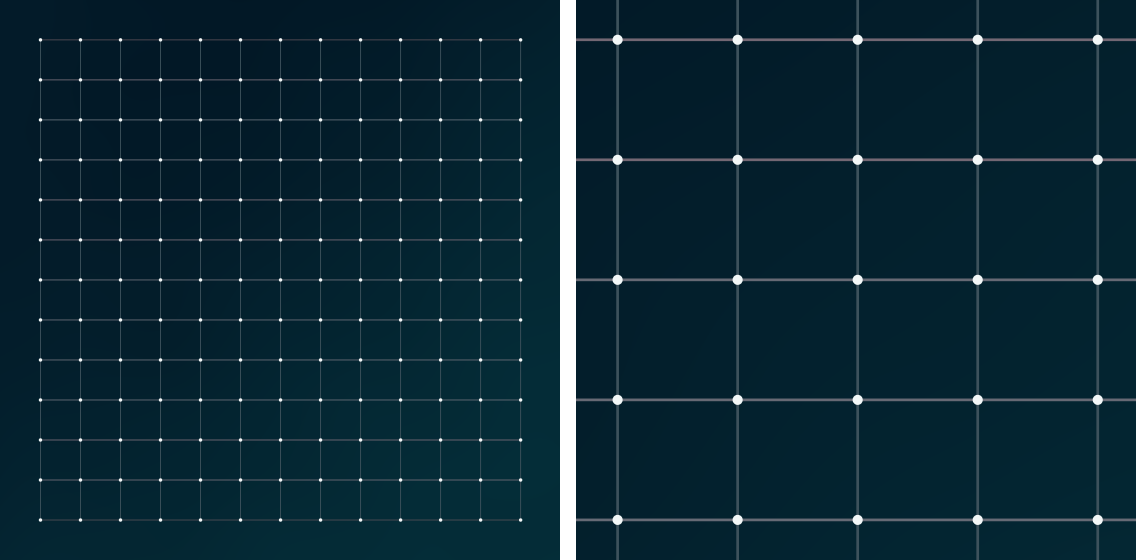
Left, the full canvas; right, a detail of the centre.
Reproduce this pattern procedurally as a Shadertoy shader.

```glsl
// Thin square lattice with a bright dot at every crossing, on a dark teal gradient.

const float CELLS = 12.0;
const float PITCH = 0.07145;
const vec2 GRID_ORIGIN = vec2(0.0723, 0.0714);
const float LINE_HALF_WIDTH = 0.0008;
const float DOT_RADIUS = 0.0030;

float hash(float n) {
    return fract(sin(n * 12.9898) * 43758.55);
}

vec2 gradientAt(vec2 cell) {
    float angle = 6.28318 * hash(dot(cell, vec2(1.0, 57.0)));
    return vec2(cos(angle), sin(angle));
}

float gradientNoise(vec2 p) {
    vec2 i = floor(p), f = fract(p);
    vec2 u = f * f * f * (f * (f * 6.0 - 15.0) + 10.0);
    vec2 e = vec2(0.0, 1.0);
    float low = mix(dot(gradientAt(i), f),
                    dot(gradientAt(i + e.yx), f - e.yx), u.x);
    float high = mix(dot(gradientAt(i + e.xy), f - e.xy),
                     dot(gradientAt(i + e.yy), f - e.yy), u.x);
    return mix(low, high, u.y);
}

// Share of a pixel covered by a strip centred at distance d = 0.
float stripCoverage(float d, float halfWidth, float pixel) {
    float right = min(d + 0.5 * pixel, halfWidth);
    float left = max(d - 0.5 * pixel, -halfWidth);
    return clamp((right - left) / pixel, 0.0, 1.0);
}

float discCoverage(float d, float radius, float pixel) {
    return clamp(0.5 + (radius - d) / pixel, 0.0, 1.0);
}

// Night blue, lifting to teal in the lower right and faintly at the left edge.
vec3 background(vec2 uv) {
    vec3 color = vec3(0.008, 0.092, 0.147);
    float corner = smoothstep(0.35, 1.95, uv.x + 1.1 * (1.0 - uv.y));
    color = mix(color, vec3(0.016, 0.175, 0.218), corner);
    float edge = 1.0 - smoothstep(0.0, 0.35, uv.x);
    color += vec3(0.003, 0.014, 0.014) * edge;
    return color + vec3(0.001, 0.006, 0.007) * gradientNoise(uv * 5.0);
}

// Each row leans from grey towards rose by its own amount.
vec3 rowColor(float row) {
    vec3 grey = vec3(0.37, 0.42, 0.46);
    vec3 rose = vec3(0.47, 0.40, 0.45);
    float outer = step(abs(row - 0.5 * CELLS), 0.5 * CELLS - 0.5);
    return mix(grey, rose, hash(row + 3.0)) * mix(0.72, 1.0, outer);
}

void mainImage(out vec4 fragColor, in vec2 fragCoord) {
    vec2 uv = fragCoord / iResolution.xy;
    float pixel = 1.0 / min(iResolution.x, iResolution.y);

    // Nearest crossing, held inside the lattice.
    vec2 p = (uv - GRID_ORIGIN) / PITCH;
    vec2 node = clamp(floor(p + 0.5), 0.0, CELLS);
    vec2 offset = (p - node) * PITCH;

    // Distance beyond each end of the lattice trims the lines.
    vec2 outside = max(-p, p - CELLS) * PITCH;
    vec2 inside = clamp(0.5 - outside / pixel, 0.0, 1.0);

    float column = stripCoverage(offset.x, LINE_HALF_WIDTH, pixel) * inside.y;
    float row = stripCoverage(offset.y, LINE_HALF_WIDTH, pixel) * inside.x;
    float disc = discCoverage(length(offset), DOT_RADIUS, pixel);

    vec3 color = background(uv);
    color = mix(color, vec3(0.24, 0.32, 0.36), column);
    color = mix(color, rowColor(node.y), row);
    color = mix(color, vec3(0.95, 0.97, 0.97), disc);
    fragColor = vec4(color, 1.0);
}
```
